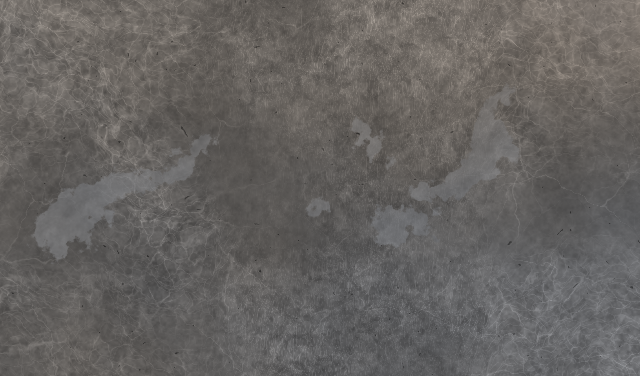
Give the GLSL for this texture, as a WebGL 1 fragment shader.

```glsl
precision highp float;
uniform vec2 u_resolution;

#define BASE_TONE 0.328
#define MOTTLE 0.11
#define GRAIN 0.13
#define SPECKLE 0.042
#define FLECK_GAIN 0.045
#define VEIN_GAIN 0.085
#define VEIN_WIDTH 0.0019
#define PATCH_TONE 0.455
#define PIT_GAIN 0.14
#define WARM vec3(1.05, 1.0, 0.95)
#define COOL vec3(0.99, 1.0, 1.025)

float hash(vec2 p) {
  vec3 q = fract(vec3(p.xyx) * 0.1031);
  q += dot(q, q.yzx + 33.33);
  return fract((q.x + q.y) * q.z);
}
vec2 hash2(vec2 p) { return vec2(hash(p), hash(p + 57.3)); }

float noise(vec2 p) {
  vec2 i = floor(p), f = fract(p);
  f = f * f * (3.0 - 2.0 * f);
  return mix(mix(hash(i), hash(i + vec2(1, 0)), f.x),
             mix(hash(i + vec2(0, 1)), hash(i + vec2(1, 1)), f.x), f.y);
}
float fbm(vec2 p) {
  float sum = 0.0, amp = 0.52;
  for (int i = 0; i < 5; i++) {
    sum += amp * noise(p);
    p = mat2(1.6, 1.2, -1.2, 1.6) * p + 11.7;
    amp *= 0.5;
  }
  return sum;
}
vec2 drift(vec2 p) { return vec2(fbm(p), fbm(p + 31.0)) - 0.5; }

vec2 rotate(vec2 p, float a) {
  return vec2(cos(a) * p.x + sin(a) * p.y, cos(a) * p.y - sin(a) * p.x);
}

// Thin cracks along the borders of stretched cells
float cracks(vec2 p, float scale, float angle) {
  vec2 q = rotate(p, angle) * vec2(0.65, 1.15) * scale;
  float near = 9.0, next = 9.0;
  for (int y = -1; y <= 1; y++) {
    for (int x = -1; x <= 1; x++) {
      vec2 c = floor(q) + vec2(x, y);
      float d = length(c + hash2(c) - q);
      next = min(next, max(near, d));
      near = min(near, d);
    }
  }
  return 1.0 - smoothstep(0.0, VEIN_WIDTH * scale * 2.2, next - near);
}

float segment(vec2 p, vec2 a, vec2 b) {
  vec2 d = b - a;
  return length(p - a - d * clamp(dot(p - a, d) / dot(d, d), 0.0, 1.0));
}
float blob(vec2 p, vec2 center, vec2 size) {
  p = (p - center) / size;
  return exp(-dot(p, p));
}

// Pale inclusions with ragged, crumbling outlines
float inclusions(vec2 p) {
  vec2 q = p + 0.09 * drift(p * 9.0) + 0.07 * drift(p * 30.0);
  float d = segment(q, vec2(0.13, 0.37), vec2(0.30, 0.50)) - 0.055;
  d = min(d, segment(q, vec2(0.31, 0.49), vec2(0.56, 0.61)) - 0.027);
  d = min(d, segment(q, vec2(1.20, 0.50), vec2(1.31, 0.62)) - 0.048);
  d = min(d, segment(q, vec2(1.28, 0.63), vec2(1.33, 0.77)) - 0.025);
  d = min(d, length(q - vec2(1.125, 0.505)) - 0.034);
  d = min(d, segment(q, vec2(1.02, 0.40), vec2(1.12, 0.40)) - 0.036);
  d = min(d, segment(q, vec2(0.98, 0.67), vec2(1.01, 0.57)) - 0.018);
  d = min(d, length(q - vec2(0.86, 0.44)) - 0.024);
  d += 0.05 * (fbm(p * 55.0) - 0.5);
  return 1.0 - smoothstep(-0.007, 0.007, d);
}

// Sparse dark pits
float pits(vec2 p) {
  vec2 q = p * 28.0, cell = floor(q);
  float r = mix(0.03, 0.09, hash(cell + 9.0));
  float d = length(fract(q) - 0.2 - 0.6 * hash2(cell));
  return step(0.88, hash(cell + 3.0)) * (1.0 - smoothstep(r * 0.5, r * 1.4, d));
}

void main() {
  vec2 p = gl_FragCoord.xy / u_resolution.y;
  vec2 uv = gl_FragCoord.xy / u_resolution;
  vec2 w = p + 0.11 * drift(p * 5.0) + 0.035 * drift(p * 24.0);

  // Broken zones: diagonal belt, top and lower right; calm slabs between
  float belt = segment(w, vec2(0.02, 0.95), vec2(0.85, 0.0)) / 0.085;
  float broken = 0.38 + 0.5 * exp(-belt * belt) + 0.35 * smoothstep(0.6, 0.85, p.y)
    + 0.35 * smoothstep(0.42, 0.15, p.y) * smoothstep(0.3, 0.6, uv.x)
    - 0.3 * blob(w, vec2(0.69, 0.42), vec2(0.22, 0.14))
    - 0.25 * blob(w, vec2(1.55, 0.47), vec2(0.2, 0.09));
  broken = clamp(broken + 1.5 * (fbm(w * 5.0 + 3.0) - 0.5), 0.08, 1.0);

  // Vein network at four scales plus short threads
  float fade = smoothstep(0.35, 0.65, fbm(p * 9.0 + 70.0));
  float angle = mix(-0.85, -0.4, smoothstep(0.3, 0.8, uv.x));
  float veins = cracks(w, 5.0, angle) * (0.15 + 0.6 * fade);
  veins += cracks(w + 3.7, 10.0, angle + 0.9) * (0.2 + 0.6 * broken) * fade;
  veins += cracks(w + 8.1, 19.0, angle) * (0.1 + 0.75 * broken) * (1.0 - 0.6 * fade);
  veins += cracks(w + 5.3, 34.0, angle + 0.5) * broken * 0.65;
  float thread = abs(fbm(rotate(w, angle) * vec2(14.0, 22.0)) - 0.5);
  veins += (1.0 - smoothstep(0.0, 0.022, thread)) * broken * 0.5;

  // Lighting, mottling, crumbled flecks and grain
  float corner = blob(uv, vec2(1.03, 1.02), vec2(0.32, 0.35));
  float lowRight = smoothstep(0.45, 1.0, uv.x) * smoothstep(0.75, 0.1, uv.y);
  float tone = BASE_TONE + 0.022 * smoothstep(0.4, 1.0, uv.y) + 0.065 * corner
    + 0.036 * lowRight + MOTTLE * (fbm(w * 6.0 + 23.0) - 0.5) + 0.03 * broken;
  tone += FLECK_GAIN * smoothstep(0.5, 0.6, fbm(w * 27.0 + 5.0)) * broken;
  float grain = GRAIN * (fbm(p * 58.0) - 0.5) + SPECKLE * (noise(p * 170.0) - 0.5);
  tone += grain * (0.45 + 0.75 * broken);

  float pale = inclusions(p);
  float paleTone = PATCH_TONE + 0.13 * (fbm(rotate(w, 0.7) * vec2(14.0, 32.0)) - 0.5);
  tone = mix(tone, paleTone + 0.4 * grain, pale * 0.8);
  tone += VEIN_GAIN * min(veins, 1.4) * (1.0 - 0.6 * pale);
  tone -= PIT_GAIN * pits(w) * (1.0 - pale);

  // Warm above, cool towards the lower right and in the inclusions
  float coolness = smoothstep(0.8, 0.2, uv.y) * (0.3 + 0.9 * uv.x);
  coolness += 0.4 * pale + 0.9 * (fbm(p * 3.0 + 50.0) - 0.5);
  vec3 tint = mix(WARM, COOL, clamp(coolness, 0.0, 1.0)) + vec3(0.03, 0.0, -0.025) * corner;
  gl_FragColor = vec4(clamp(tone * tint, 0.0, 1.0), 1.0);
}
```
